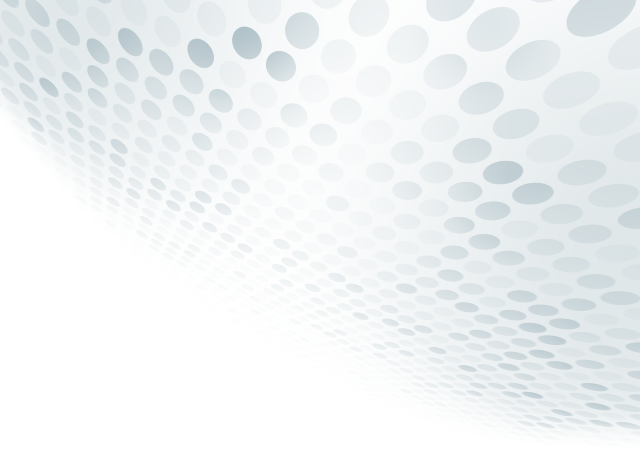
This background is drawn by a WebGL 1 fragment shader. Its source:

```glsl
precision highp float;
// A pale sheet of halftone dots seen in steep perspective, fading to white.
// A projective map turns the canvas into a square lattice; each cell holds one
// round dot with a hashed tone, darker near a few accents, under soft shading.

uniform vec2 u_resolution;

#define DOT_RADIUS 0.39
#define FAINT_TONE 0.09
#define TONE_RANGE 0.30
#define ACCENT_TONE 0.62
#define CORNER_SHADE 0.85
#define SIDE_SHADE 0.90
#define MIST vec3(0.875, 0.903, 0.912)
#define INK vec3(0.600, 0.690, 0.725)

float hash(vec2 p) {
  return fract(sin(dot(p, vec2(127.1, 311.7))) * 43758.5453);
}

float glow(vec2 p, vec2 center, float radius) {
  vec2 d = (p - center) / radius;
  return exp(-dot(d, d));
}

// Canvas point to lattice coordinates; dots sit on whole numbers.
vec2 lattice(vec2 p) {
  float depth = max(p.y + 0.496 * p.x - 0.2592, 0.03);
  float along = 14.25 * (0.7454 - p.y + 0.172 * p.x) / depth;
  float row = (10.841 - 6.104 * p.y - 4.726 * p.x) / depth;
  return vec2(along - row, row);
}

// Opacity of the sheet above its curved lower-left border.
float sheetCover(vec2 p) {
  float border = 0.73 * pow(max(1.0 - p.x / 1.35, 0.0), 2.4);
  float offset = (p.x - 0.6) / 0.35;
  float softness = 0.10 + 0.32 * exp(-offset * offset);
  return smoothstep(0.0, softness, p.y - border);
}

// Tone bias that gathers the darker dots into groups.
float accents(vec2 p) {
  float a = glow(p, vec2(0.54, 0.91), 0.17);
  a += 0.75 * glow(p, vec2(1.14, 0.56), 0.16);
  a += 0.70 * glow(p, vec2(0.16, 0.92), 0.15);
  a += 0.80 * glow(p, vec2(1.36, 0.14), 0.20);
  a += 0.45 * glow(p, vec2(1.08, 0.93), 0.12);
  return a;
}

void main() {
  vec2 p = gl_FragCoord.xy / u_resolution.y;
  float pixel = 1.0 / u_resolution.y;
  float cover = sheetCover(p);

  // Background: white with cool shade in the upper left and along the right.
  float corner = 1.0 - smoothstep(0.0, 0.72, distance(p, vec2(0.12, 1.02)));
  float side = 1.0 - smoothstep(0.05, 0.85, distance(p, vec2(1.45, 0.42)));
  float shade = CORNER_SHADE * corner + SIDE_SHADE * side + 0.08;
  vec3 color = mix(vec3(1.0), MIST, cover * min(shade, 1.0));

  // Dots: a circle in every lattice cell, softened by about one pixel.
  vec2 q = lattice(p);
  vec2 cell = floor(q + 0.5);
  vec2 local = q - cell;
  float stepX = length(lattice(p + vec2(pixel, 0.0)) - q);
  float stepY = length(lattice(p + vec2(0.0, pixel)) - q);
  float blur = 0.6 * max(stepX, stepY);
  float dotMask = 1.0 - smoothstep(DOT_RADIUS - blur, DOT_RADIUS + blur, length(local));

  // Tone: random per dot, strong near accents, washed out by the central light.
  float pick = hash(cell);
  float strong = smoothstep(0.35, 0.95, hash(cell + 17.0));
  float tone = FAINT_TONE + TONE_RANGE * pick * pick * pick;
  tone += ACCENT_TONE * accents(p) * strong;
  tone *= 1.0 - 0.75 * glow(p, vec2(0.74, 0.60), 0.24);
  tone *= 1.0 - 0.25 * (local.x + local.y);
  color = mix(color, INK, clamp(tone * cover, 0.0, 0.9) * dotMask);

  gl_FragColor = vec4(color, 1.0);
}
```
